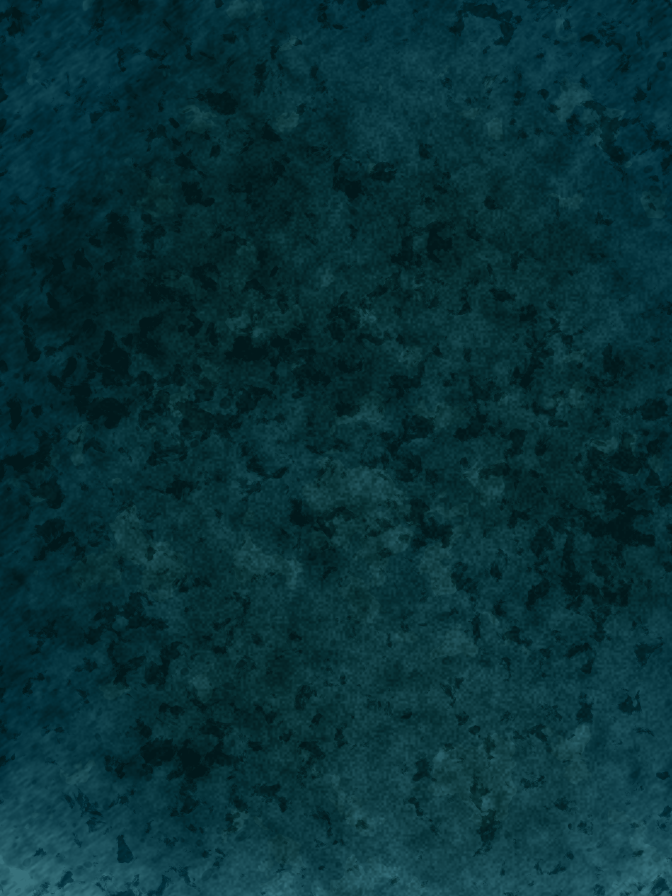
Write a WebGL 1 fragment shader that draws this texture.

```glsl
precision highp float;
// Weathered dark teal plaster: cloudy stains, pitted dark flakes, pale worn patches and fine grain.
uniform vec2 u_resolution;

const vec3 DEEP = vec3(0.005, 0.095, 0.105);
const vec3 MID_GREEN = vec3(0.030, 0.190, 0.200);
const vec3 MID_BLUE = vec3(0.003, 0.190, 0.238);
const vec3 PALE = vec3(0.180, 0.400, 0.440);
const float BASE_TONE = 0.180;     // tones are green levels
const float GLOW_GAIN = 0.165;     // light along the lower edge
const float CLOUD_GAIN = 0.10;
const float MOTTLE_GAIN = 0.15;
const float GRAIN_GAIN = 0.088;
const float FLAKE_DEPTH = 0.40;
const float PATCH_GAIN = 0.055;
const float GRAIN_SCALE = 370.0;
const float FLAKE_SCALE = 66.0;
const float PIT_SCALE = 62.0;
const float PIT_SHARE = 0.30;

float hash(vec2 p) {
  vec3 q = fract(p.xyx * 0.1031);
  q += dot(q, q.yzx + 33.33);
  return fract((q.x + q.y) * q.z);
}

float noise(vec2 p) {
  vec2 i = floor(p), f = fract(p);
  f = f * f * (3.0 - 2.0 * f);
  return mix(mix(hash(i), hash(i + vec2(1.0, 0.0)), f.x),
             mix(hash(i + vec2(0.0, 1.0)), hash(i + 1.0), f.x), f.y);
}

float fbm(vec2 p) {
  float sum = 0.0, gain = 0.5;
  for (int i = 0; i < 5; i++) {
    sum += gain * noise(p);
    p = mat2(1.6, 1.2, -1.2, 1.6) * p + 17.3;
    gain *= 0.55;
  }
  return sum / 1.055;
}

// Soft elliptical region, 1 at its centre
float region(vec2 p, vec2 centre, vec2 size) {
  vec2 d = (p - centre) / size;
  return exp(-dot(d, d));
}

// Small round pits scattered one per cell
float pits(vec2 p) {
  vec2 cell = floor(p);
  float cover = 0.0;
  for (int y = -1; y <= 1; y++) {
    for (int x = -1; x <= 1; x++) {
      vec2 c = cell + vec2(float(x), float(y));
      vec2 centre = c + vec2(hash(c + 3.1), hash(c + 47.7));
      float radius = mix(0.08, 0.36, pow(hash(c + 91.3), 3.0));
      float shown = step(hash(c + 13.9), PIT_SHARE);
      float disc = 1.0 - smoothstep(radius - 0.06, radius + 0.08, length(p - centre));
      cover = max(cover, shown * disc);
    }
  }
  return cover;
}

void main() {
  vec2 uv = gl_FragCoord.xy / u_resolution;
  vec2 p = gl_FragCoord.xy / u_resolution.y;
  vec2 warped = p + 0.010 * (vec2(noise(p * 50.0), noise(p * 50.0 + 60.0)) - 0.5);
  float side = abs(uv.x - 0.5) * 2.0;
  float rim = smoothstep(0.45, 1.05, length((uv - vec2(0.58, 0.46)) * vec2(1.6, 1.5)));

  // Broad light and clouds
  float cloud = fbm(p * 4.5 + 8.0) - 0.5;
  float mottle = fbm(warped * 45.0 + 31.0) - 0.5;
  float tone = BASE_TONE + CLOUD_GAIN * cloud + MOTTLE_GAIN * mottle;
  tone += GLOW_GAIN * exp(-uv.y / 0.13) * (0.7 + 0.6 * side * side);
  tone += 0.03 * region(uv, vec2(0.62, 0.25), vec2(0.22, 0.13));
  tone += 0.015 * region(uv, vec2(0.70, 0.66), vec2(0.25, 0.18));
  tone += 0.02 * region(uv, vec2(0.55, 1.0), vec2(0.5, 0.16));
  tone -= 0.03 * region(uv, vec2(0.32, 0.15), vec2(0.12, 0.10));

  // Pale worn patches with ragged edges
  float worn = 0.17 * region(uv, vec2(0.53, 0.43), vec2(0.13, 0.11))
             + 0.25 * region(uv, vec2(0.72, 0.15), vec2(0.11, 0.04))
             + 0.15 * region(uv, vec2(0.85, 0.87), vec2(0.16, 0.08))
             + 0.16 * region(uv, vec2(0.20, 0.37), vec2(0.14, 0.05))
             + 0.10 * exp(-uv.y / 0.14);
  float wornPatch = smoothstep(0.68, 0.72, fbm(warped * 22.0 + 74.0) + worn);
  tone += PATCH_GAIN * wornPatch * (0.8 + mottle);

  // Dark flakes gathered in bands, thinning into specks
  float decay = 0.13 * region(uv, vec2(0.30, 0.56), vec2(0.26, 0.12))
              + 0.12 * region(uv, vec2(0.92, 0.45), vec2(0.14, 0.10))
              + 0.10 * region(uv, vec2(0.45, 0.80), vec2(0.14, 0.04))
              + 0.10 * region(uv, vec2(0.98, 0.88), vec2(0.10, 0.14))
              + 0.09 * region(uv, vec2(0.28, 0.20), vec2(0.14, 0.14));
  float clump = fbm(warped * 15.0 + 150.0) - 0.5;
  float flakeField = fbm(warped * FLAKE_SCALE + 5.0) + decay + 0.45 * clump;
  float flakes = smoothstep(0.62, 0.76, flakeField);
  float stain = smoothstep(0.56, 0.74, fbm(warped * 14.0 + 120.0) + 0.7 * decay);
  float pitted = pits(warped * PIT_SCALE) * (0.35 + 3.5 * decay);
  tone *= 1.0 - FLAKE_DEPTH * max(flakes, min(pitted, 1.0));
  tone *= 1.0 - 0.15 * stain;

  // Crisp grain in the middle, diagonal streaks toward the rim
  vec2 along = vec2(0.8 * p.x + 0.6 * p.y, 0.8 * p.y - 0.6 * p.x);
  float crisp = noise(p * GRAIN_SCALE) - 0.5;
  float streak = noise(along * GRAIN_SCALE * vec2(0.35, 0.85) + 200.0) - 0.5;
  tone += GRAIN_GAIN * mix(crisp, streak, 0.8 * rim) * (0.3 + 3.2 * tone);

  // Tone to colour: greener in the middle, bluer at the rim
  float blueness = clamp(0.2 + 0.85 * rim + 0.9 * cloud - 0.35 * wornPatch, 0.0, 1.0);
  vec3 middle = mix(MID_GREEN, MID_BLUE, blueness);
  vec3 color = mix(DEEP, middle, clamp((tone - DEEP.g) / (MID_BLUE.g - DEEP.g), 0.0, 1.0));
  color = mix(color, PALE, clamp((tone - MID_BLUE.g) / (PALE.g - MID_BLUE.g), 0.0, 1.2));
  gl_FragColor = vec4(color, 1.0);
}
```
